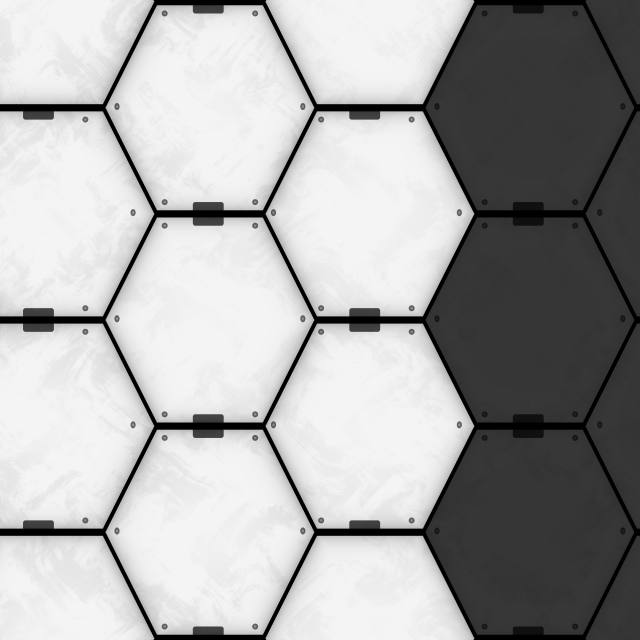
This pattern is drawn by a Shadertoy shader. Its source:

```glsl
// Tile layout, in canvas heights
const float COLUMN_PITCH = 0.25;
const float FIRST_COLUMN = 0.078;
const float HALF_WIDTH = 0.1667;
const float HALF_HEIGHT = 0.1658;
const float DARK_FROM_COLUMN = 3.0;

// Seams and shading
const float FLAT_SEAM = 0.0056;
const float SLANT_SEAM = 0.0031;
const float SHADOW_REACH = 0.012;
const float LIGHT_SHADOW = 0.26;
const float DARK_SHADOW = 0.10;
const float LIGHT_TONE = 0.957;
const float DARK_TONE = 0.218;
const float DISC_RADIUS = 0.114;
const float WEAR_DEPTH = 0.055;
const float WEAR_SCALE = 26.0;

// Hinges and bolts
const vec2 HINGE_SIZE = vec2(0.0241, 0.0185);
const float HINGE_SHIFT = -0.0026;
const float HINGE_SHADE = 0.30;
const vec2 CORNER_BOLT = vec2(0.0707, 0.0184);
const vec2 SIDE_BOLT = vec2(0.1452, 0.002);
const float BOLT_RADIUS = 0.0046;
const float DRIFT_START = -0.0153;
const float DRIFT_STEP = 0.0049;

float hash(vec2 p) {
    return fract(sin(dot(p, vec2(41.3, 289.1))) * 4375.5);
}

// Coverage of the inside of a signed distance
float fill(float d) {
    return clamp(0.5 - d * iResolution.y, 0.0, 1.0);
}

// Distances inward from the flat and slanted sides
vec2 sideDistances(vec2 p) {
    p = abs(p);
    vec2 slantNormal = normalize(vec2(HALF_HEIGHT, 0.5 * HALF_WIDTH));
    return vec2(HALF_HEIGHT - p.y, dot(vec2(HALF_WIDTH, 0.0) - p, slantNormal));
}

float roundedBox(vec2 p, vec2 size, float radius) {
    vec2 d = abs(p) - size + radius;
    return length(max(d, 0.0)) + min(max(d.x, d.y), 0.0) - radius;
}

float layeredSines(vec2 p) {
    const mat2 TURN = mat2(0.8, 0.6, -0.6, 0.8);
    float sum = 0.0, amplitude = 0.5;
    for (int i = 0; i < 6; i++) {
        p += 0.7 * sin(p.yx * 1.3 + float(i));
        sum += amplitude * sin(p.x) * sin(p.y);
        p = TURN * p * 1.8 + 2.7;
        amplitude *= 0.72;
    }
    return sum;
}

// Multiplier for a bolt with a dark rim and paler head
float boltShade(vec2 p) {
    float r = length(p);
    float shade = mix(0.42, 0.64, smoothstep(0.65, 0.15, r / BOLT_RADIUS));
    return mix(1.0, shade, fill(r - BOLT_RADIUS));
}

void mainImage(out vec4 fragColor, in vec2 fragCoord) {
    vec2 uv = fragCoord / iResolution.y;

    // Pick the enclosing tile from the two nearest columns
    float leftColumn = floor((uv.x - FIRST_COLUMN) / COLUMN_PITCH);
    float inset = -1.0, column = 0.0;
    vec2 local = vec2(0.0), sides = vec2(0.0), center = vec2(0.0);
    for (int i = 0; i < 2; i++) {
        float k = leftColumn + float(i);
        float stagger = mod(k, 2.0) < 0.5 ? 0.5 : 0.0;
        float row = round((uv.y - 0.5) / (2.0 * HALF_HEIGHT) - stagger) + stagger;
        vec2 c = vec2(FIRST_COLUMN + k * COLUMN_PITCH, 0.5 + row * 2.0 * HALF_HEIGHT);
        vec2 s = sideDistances(uv - c);
        if (min(s.x, s.y) > inset) {
            inset = min(s.x, s.y);
            column = k; local = uv - c; sides = s; center = c;
        }
    }
    bool dark = column > DARK_FROM_COLUMN - 0.5;

    // Worn face, with a faint disc on dark tiles
    float seed = hash(center);
    float broad = layeredSines((uv + seed) * WEAR_SCALE);
    float fine = layeredSines((uv - seed) * WEAR_SCALE * 3.0);
    float wear = smoothstep(-0.2, 0.7, broad + 0.5 * fine);
    wear *= mix(0.3, 1.0, smoothstep(0.02, 0.12, length(local))) * (0.6 + 0.6 * seed);
    float tone = dark ? DARK_TONE : LIGHT_TONE;
    tone *= 1.0 - WEAR_DEPTH * wear;
    float disc = length(local) - DISC_RADIUS;
    if (dark) tone *= 1.0 - 0.025 * smoothstep(0.003, -0.003, disc);
    float depth = max(inset - SLANT_SEAM, 0.0);
    tone *= 1.0 - (dark ? DARK_SHADOW : LIGHT_SHADOW) * exp(-depth / SHADOW_REACH);

    // Fittings: alternate columns drift, clipped end tiles have none
    if (abs(center.y - 0.5) < 0.4) {
        float drift = mod(column, 2.0) < 0.5 ? DRIFT_START + DRIFT_STEP * column : 0.0;
        vec2 p = local - vec2(drift, 0.0);
        vec2 hinge = vec2(p.x - HINGE_SHIFT, HALF_HEIGHT - abs(p.y));
        tone *= mix(1.0, HINGE_SHADE, fill(roundedBox(hinge, HINGE_SIZE, 0.004)));
        tone *= boltShade(abs(p) - vec2(CORNER_BOLT.x, HALF_HEIGHT - CORNER_BOLT.y));
        tone *= boltShade(vec2(abs(p.x) - SIDE_BOLT.x, p.y - SIDE_BOLT.y) * vec2(1.15, 0.85));
    }

    // Black seams
    float seam = max(fill(sides.x - FLAT_SEAM), fill(sides.y - SLANT_SEAM));
    fragColor = vec4(vec3(tone * (1.0 - seam)), 1.0);
}
```
